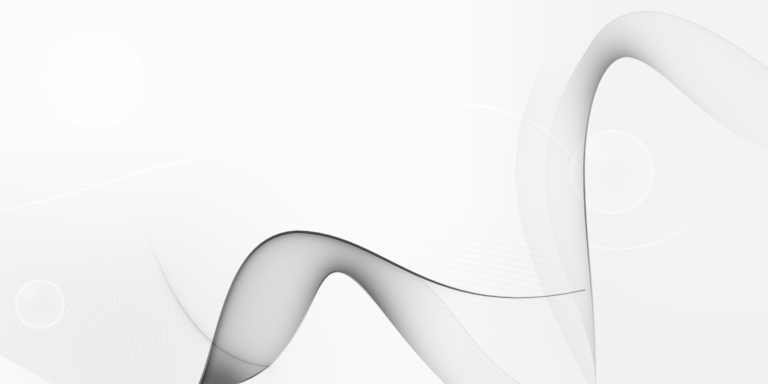
Give the GLSL for this background, as a Shadertoy shader.

```glsl
// Pale studio backdrop with two translucent folded ribbons, bubbles and fine meshes.
// Ribbon borders are cubic curves with signed distances; fills, strokes and
// soft shadows from them are layered on a grey gradient.

#define PAPER .988       // brightest background grey
#define EDGE_DARK .7     // front ribbon outline
#define FOLD_DARK .4     // shadow inside the front fold
#define ARCH_DARK .3     // shadow inside the right arch
#define MESH_TONE .015   // contrast of the fine lines
#define FAN_LINES 26.    // mesh lines per radian
#define ROW_LINES 70.    // mesh rows per canvas height

float px; // one pixel in canvas units

vec2 bezier(float t, vec2 a, vec2 b, vec2 c, vec2 d) {
    float s = 1. - t;
    return s*s*s*a + 3.*s*s*t*b + 3.*s*t*t*c + t*t*t*d;
}

// Signed distance to a curve that advances in x; positive above it
float curve(vec2 p, vec2 a, vec2 b, vec2 c, vec2 d) {
    float best = 9., side = p.y - (p.x < a.x ? a.y : d.y);
    vec2 from = a;
    for (int i = 1; i <= 24; i++) {
        vec2 to = bezier(float(i)/24., a, b, c, d);
        vec2 e = to - from, q = p - from;
        best = min(best, length(q - e*clamp(dot(q, e)/dot(e, e), 0., 1.)));
        if (p.x >= from.x && p.x < to.x) side = e.x*q.y - e.y*q.x;
        from = to;
    }
    return side < 0. ? -best : best;
}

// Nearest of two joined curves, signed by the first or the second
float joined(float a, float b, bool first) {
    return sign(first ? a : b)*min(abs(a), abs(b));
}

float fill(float d) { return smoothstep(-px, px, d); }
float stroke(float d, float w) { return 1. - smoothstep(w - px, w + px, abs(d)); }
float soft(float d, float w) { return exp(-abs(d)/w); }
float spot(vec2 p, vec2 c, vec2 r) { vec2 q = (p - c)/r; return exp(-dot(q, q)); }

float background(vec2 p) {
    float g = PAPER - .034*smoothstep(.75, .2, p.y)*smoothstep(1., .35, p.x);
    g -= .034*smoothstep(1.1, 1.6, p.x) + .01*smoothstep(.5, 0., p.y);
    g -= .015*spot(p, vec2(.38, .05), vec2(.3, .25));
    return g + .01*smoothstep(.135, .115, length(p - vec2(.247, .792)));
}

// Radiating lines at the left, falling rows in the middle
float mesh(vec2 p) {
    vec2 q = p - vec2(.26, .52);
    float fan = .5 + .5*cos(6.2832*FAN_LINES*(atan(q.x, -q.y) + .9*length(q)));
    fan *= smoothstep(.08, .3, length(q))*smoothstep(.2, 0., q.y);
    float row = .5 + .5*cos(6.2832*ROW_LINES*(p.y + .1*p.x + .5*(p.x - 1.)*(.4 - p.y)));
    return fan*spot(p, vec2(.24, .28), vec2(.3, .26))
         + row*spot(p, vec2(1.28, .28), vec2(.26, .18));
}

float bubble(vec2 p, vec2 c, float r) {
    float d = length(p - c) - r;
    float rim = .025*stroke(d, .002) + .02*fill(-d)*soft(d, .25*r);
    return rim + .025*spot(p, c + r*vec2(-.4, .45), r*vec2(.3, .2));
}

// Tall translucent ribbon that arches over at the right
float archShade(vec2 p) {
    vec2 q = p.yx;
    float veil = curve(q, vec2(0, 1.53), vec2(.3, 1.38), vec2(.55, 1.25), vec2(.86, 1.43));
    float back = curve(q, vec2(0, 1.552), vec2(.25, 1.54), vec2(.5, 1.27), vec2(.883, 1.536));
    float top = -curve(p, vec2(1.536, .883), vec2(1.62, 1.021), vec2(1.771, .995), vec2(2, .823));
    float low = -curve(q, vec2(0, 1.552), vec2(.219, 1.552), vec2(.375, 1.521), vec2(.557, 1.521));
    float mid = -curve(q, vec2(.557, 1.521), vec2(.7, 1.521), vec2(.844, 1.56), vec2(.851, 1.627));
    float right = curve(p, vec2(1.627, .852), vec2(1.719, .852), vec2(1.823, .674), vec2(2, .609));
    float inner = joined(joined(low, mid, p.y < .557), right, p.x < 1.627);
    float crest = spot(p, vec2(1.57, .85), vec2(.11, .16));
    float tone = .014 + ARCH_DARK*crest*soft(inner, .055);
    tone += .1*soft(inner, .018)*smoothstep(2., 1.6, p.x);
    tone += .02*soft(top, .012) + .03*stroke(top, .003) + .015*soft(back, .02);
    float veilBody = fill(veil)*fill(-back)*smoothstep(.9, .7, p.y);
    float line = stroke(inner, .002)*spot(p, vec2(1.53, .48), vec2(.1, .25));
    return fill(back)*fill(top)*fill(inner)*tone
         + veilBody*(.012 + .02*soft(veil, .025)) + .42*line;
}

// Dark-edged wave in front
float waveShade(vec2 p) {
    float upper = joined(
        curve(p, vec2(.521, 0), vec2(.578, .141), vec2(.594, .388), vec2(.773, .396)),
        curve(p, vec2(.773, .396), vec2(1.003, .393), vec2(1.12, .154), vec2(1.523, .245)), p.x < .773);
    float inner = joined(
        curve(p, vec2(.612, 0), vec2(.807, .063), vec2(.802, .292), vec2(.878, .294)),
        curve(p, vec2(.878, .294), vec2(.943, .292), vec2(1.003, .154), vec2(1.159, 0)), p.x < .878);
    float fold = curve(p, vec2(1.081, .284), vec2(1.172, .219), vec2(1.224, .089), vec2(1.354, 0));
    float front = p.x < 1.081 ? 1. : fill(-fold);
    float tone = .01 + front*mix(.02, .08, smoothstep(1.2, .9, p.x));
    tone += FOLD_DARK*soft(inner, .04)*spot(p, vec2(.94, .25), vec2(.15, .17));
    tone += (.14*soft(upper, .04) + .3*soft(upper, .008))*smoothstep(1.25, .85, p.x);
    tone += .38*spot(p, vec2(.57, 0), vec2(.08, .07)) + .1*soft(inner, .025)*front;
    float body = fill(-upper)*fill(inner)*smoothstep(1.54, 1.3, p.x);
    float width = mix(.0038, .0014, smoothstep(.9, 1.4, p.x));
    float weight = mix(.65, 1., smoothstep(.58, .72, p.x))*mix(1., .45, smoothstep(1., 1.5, p.x));
    float lip = stroke(inner, .0026)*(.62*spot(p, vec2(.86, .28), vec2(.1, .13))
              + .55*spot(p, vec2(.64, .02), vec2(.09, .06)));
    return max(body*tone, max(EDGE_DARK*weight*stroke(upper, width), lip)) + .05*stroke(fold, .0015);
}

void mainImage(out vec4 fragColor, in vec2 fragCoord) {
    px = 1./iResolution.y;
    vec2 p = fragCoord/iResolution.xy*vec2(2, 1);
    float grey = background(p) - MESH_TONE*mesh(p);

    // Low sweep and bright corner at the left
    float sweep = curve(p, vec2(.38, .4), vec2(.44, .23), vec2(.53, .06), vec2(.7, .045));
    grey -= (.07*stroke(sweep, .002) + .06*soft(sweep, .01))*smoothstep(.42, .15, p.y);
    grey += .035*fill(.075 - p.y - .55*p.x);
    grey -= archShade(p) + waveShade(p);

    // Bright threads and bubbles
    float thread = stroke(curve(p, vec2(0, .453), vec2(.18, .48), vec2(.32, .55), vec2(.5, .585)), .0016);
    thread += stroke(curve(p, vec2(1.2, .73), vec2(1.36, .72), vec2(1.46, .65), vec2(1.51, .56)), .0016);
    thread += stroke(curve(p, vec2(1.525, .37), vec2(1.63, .32), vec2(1.76, .38), vec2(1.88, .46)), .0018);
    grey += .028*thread*smoothstep(1.9, 1.7, p.x);
    grey += bubble(p, vec2(.104, .208), .063) + .7*bubble(p, vec2(1.594, .552), .108);
    fragColor = vec4(vec3(clamp(grey, 0., 1.)), 1);
}
```
